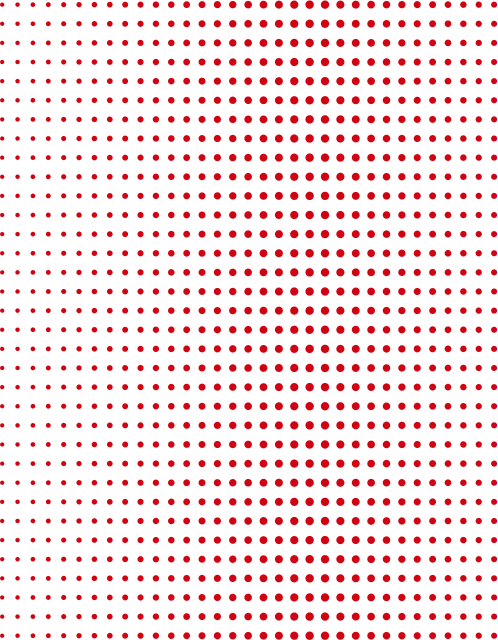
Give the GLSL for this pattern, as a Shadertoy shader.

```glsl
// Red halftone dots on white, in columns that swell towards a peak right of centre.

// Lengths are fractions of the canvas height.
const vec3 PAPER = vec3(1.0);
const vec3 DOT_RED = vec3(0.81, 0.01, 0.07);
const vec2 PITCH = vec2(0.02402, 0.02988);
const vec2 FIRST_DOT = vec2(0.0034, 0.0067);
const float PEAK_COLUMN = 20.3;
const float PEAK_RADIUS = 0.00658;
const float RADIUS_STEP = 0.000163;

// Dots shrink evenly on either side of the peak column.
float dotRadius(float column) {
    return PEAK_RADIUS - RADIUS_STEP * abs(column - PEAK_COLUMN);
}

// Signed distance to the dot of the nearest grid cell.
float dotDistance(vec2 p) {
    vec2 grid = (p - FIRST_DOT) / PITCH;
    vec2 cell = floor(grid + 0.5);
    vec2 offset = (grid - cell) * PITCH;
    return length(offset) - dotRadius(cell.x);
}

void mainImage(out vec4 fragColor, in vec2 fragCoord) {
    vec2 p = fragCoord / iResolution.y;

    // One pixel of edge smoothing.
    float coverage = clamp(0.5 - dotDistance(p) * iResolution.y, 0.0, 1.0);
    fragColor = vec4(mix(PAPER, DOT_RED, coverage), 1.0);
}
```
